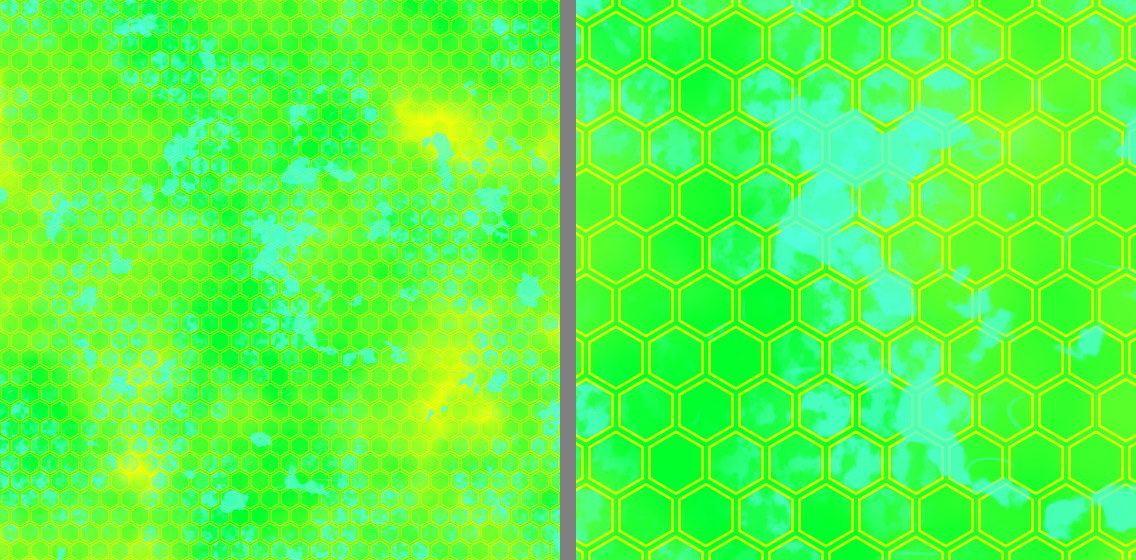
Left: the whole. Right: its middle third, enlarged.
A WebGL 1 fragment shader for this pattern:

```glsl
precision highp float;
// Honeycomb of double-lined hexagons on glowing green, with gritty cyan wear.

uniform vec2 u_resolution;

const float COLUMNS = 28.0;
const float ROWS = 32.0;
const float ROW_PITCH = 0.8660254;   // row spacing when columns are 1 apart
const float ROW_SHIFT = 0.45;        // height of the lowest row of centres
const float LINE_INSET = 0.058;      // outline distance from the cell border
const float LINE_HALF_WIDTH = 0.023;

const vec3 DEEP_GREEN = vec3(0.0, 1.0, 0.17);
const vec3 LIME = vec3(0.43, 1.0, 0.17);
const vec3 YELLOW = vec3(1.0, 1.0, 0.03);
const vec3 CYAN = vec3(0.32, 1.0, 0.88);

float hash(vec2 p) {
  vec3 q = fract(vec3(p.xyx) * 0.1031);
  q += dot(q, q.yzx + 33.33);
  return fract((q.x + q.y) * q.z);
}

float valueNoise(vec2 p) {
  vec2 cell = floor(p);
  vec2 f = fract(p);
  f = f * f * (3.0 - 2.0 * f);
  float low = mix(hash(cell), hash(cell + vec2(1.0, 0.0)), f.x);
  float high = mix(hash(cell + vec2(0.0, 1.0)), hash(cell + vec2(1.0)), f.x);
  return mix(low, high, f.y);
}

float fbm(vec2 p) {
  float sum = 0.0;
  float amplitude = 0.5;
  for (int i = 0; i < 4; i++) {
    sum += amplitude * valueNoise(p);
    p = mat2(0.8, 0.6, -0.6, 0.8) * p * 2.03 + 17.3;
    amplitude *= 0.5;
  }
  return sum / 0.9375;
}

// Offset from the nearest hexagon centre in a lattice of unit columns.
vec2 hexOffset(vec2 p) {
  vec2 period = vec2(1.0, 2.0 * ROW_PITCH);
  vec2 a = mod(p, period) - 0.5 * period;
  vec2 b = mod(p - 0.5 * period, period) - 0.5 * period;
  return dot(a, a) < dot(b, b) ? a : b;
}

float hexBorderDistance(vec2 offset) {
  vec2 d = abs(offset);
  return 0.5 - max(d.x, 0.5 * d.x + ROW_PITCH * d.y);
}

// Soft green field warming to yellow hot spots.
vec3 glow(vec2 uv) {
  float heat = fbm(uv * 5.5 + 3.7);
  vec3 color = mix(DEEP_GREEN, LIME, smoothstep(0.24, 0.66, heat));
  return mix(color, YELLOW, 0.9 * smoothstep(0.6, 0.86, heat));
}

// Grainy deposit confined to the disc inside each cell.
float cellWear(vec2 uv, vec2 offset, float cellRandom) {
  float level = fbm(uv * 8.0 + 41.0) + 0.26 * (cellRandom - 0.5);
  float amount = smoothstep(0.4, 0.76, level);
  float grain = smoothstep(0.38, 0.64, fbm(uv * vec2(125.0, 105.0)));
  float disc = 1.0 - smoothstep(0.39, 0.49, length(offset));
  return amount * (0.25 + 0.75 * grain) * disc;
}

// Ragged solid flakes that also cover the outlines.
float flakes(vec2 uv) {
  float shape = fbm(uv * 19.0 + 73.0) + 0.12 * (fbm(uv * 110.0) - 0.5);
  float region = fbm(uv * 6.0 + 90.0);
  return smoothstep(0.69, 0.74, shape + 0.35 * (region - 0.5));
}

// Hairline scratches along noise contours, broken up by a second noise.
float scratches(vec2 uv) {
  float contour = abs(valueNoise(uv * vec2(38.0, 52.0) + 11.0) - 0.5);
  float breaks = smoothstep(0.55, 0.72, fbm(uv * 24.0 + 29.0));
  return (1.0 - smoothstep(0.01, 0.05, contour)) * breaks;
}

float outline(float borderDistance, float blur) {
  float d = abs(borderDistance - LINE_INSET);
  return 1.0 - smoothstep(LINE_HALF_WIDTH - blur, LINE_HALF_WIDTH + blur, d);
}

void main() {
  vec2 uv = gl_FragCoord.xy / u_resolution;
  vec2 p = uv * vec2(COLUMNS, ROWS * ROW_PITCH) - vec2(0.0, ROW_SHIFT);
  vec2 offset = hexOffset(p);
  vec2 cellId = floor((p - offset) * vec2(2.0, 1.0 / ROW_PITCH) + 0.5);
  float cellRandom = hash(cellId + 100.0);
  float blur = 0.5 * COLUMNS / min(u_resolution.x, u_resolution.y);

  vec3 color = glow(uv);
  color.r += 0.1 * (cellRandom - 0.5);

  // Wear lies under the outlines, flakes lie over them
  color = mix(color, CYAN, 0.8 * cellWear(uv, offset, cellRandom));
  color = mix(color, CYAN, 0.4 * scratches(uv));
  color = mix(color, YELLOW, 0.72 * outline(hexBorderDistance(offset), blur));
  color = mix(color, CYAN, 0.75 * flakes(uv));

  gl_FragColor = vec4(clamp(color, 0.0, 1.0), 1.0);
}
```
